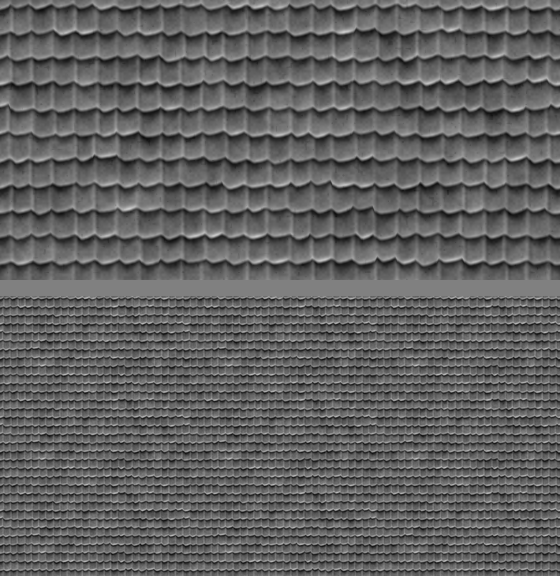
Top: one tile. Bottom: repeated 3 by 3.
Write a Shadertoy shader that draws this texture.

```glsl
// Weathered grey roof tiles in overlapping courses with softly waved lower lips.
// Each course is shaded from its distance to its own lip (highlight) and to the
// lip above (shadow); all hashes and noise wrap, so the surface tiles.

const vec2  TILES = vec2(26.0, 11.0);    // tiles across, courses down
const vec2  ORIGIN = vec2(0.50, 0.71);   // first joint and first lip, in tiles
const float TAU = 6.28319;

const float WAVE = 0.135;                // lip height from sag to crest
const float WAVE_SKEW = 0.35;            // slow rise, quicker fall
const float LIP_JITTER = 0.10;           // uneven laying of single tiles
const float SLIP = 0.09;                 // extra shift of a few slipped tiles
const float SLIP_CHANCE = 0.05;
const float JOINT_JITTER = 0.22;
const float LIP_SOFTNESS = 0.085;
const float LIP_WIDTH = 0.14;
const float LIP_LIGHT = 0.25;
const float SHADOW_WIDTH = 0.25;
const float SHADOW_DEPTH = 0.235;
const float BODY_TOP = 0.345;
const float BODY_BOTTOM = 0.455;
const float JOINT_LIGHT = 0.065;
const float JOINT_DARK = 0.035;
const float TILE_VARIATION = 0.06;
const float STAIN = 0.13;
const float GRAIN = 0.05;
const float PIT_DEPTH = 0.05;

float hash(vec2 p) {
    return fract(sin(dot(p, vec2(127.1, 311.7))) * 43758.5);
}

float bell(float x) {
    return exp(-x * x);
}

// Value noise that repeats after a whole number of cells
float wrapNoise(vec2 uv, vec2 period) {
    vec2 q = uv * period;
    vec2 i = floor(q);
    vec2 f = fract(q);
    f = f * f * (3.0 - 2.0 * f);
    float a = hash(mod(i, period));
    float b = hash(mod(i + vec2(1.0, 0.0), period));
    float c = hash(mod(i + vec2(0.0, 1.0), period));
    float d = hash(mod(i + vec2(1.0, 1.0), period));
    return mix(mix(a, b, f.x), mix(c, d, f.x), f.y);
}

// Horizontal position in a course, with slightly irregular joints
float jointedX(float x, float row) {
    return x + JOINT_JITTER * (wrapNoise(vec2(x, row) / TILES, TILES) - 0.5);
}

float tileHash(float col, float row, float salt) {
    return hash(mod(vec2(col, row), TILES) + salt);
}

// Random value per tile, blended smoothly across the joint
float tileRandom(float x, float row, float salt) {
    float col = floor(x);
    float blend = smoothstep(0.8, 1.0, fract(x));
    return mix(tileHash(col, row, salt), tileHash(col + 1.0, row, salt), blend);
}

// Vertical offset of one tile as it was laid
float laidOffset(float col, float row) {
    float slipped = step(1.0 - SLIP_CHANCE, tileHash(col, row, 17.0));
    return LIP_JITTER * (tileHash(col, row, 3.0) - 0.5) + SLIP * slipped;
}

// Height of the lower lip of a course: sagging tiles, rounded crests at the joints
float lipHeight(float x, float row) {
    float jx = jointedX(x, row);
    float col = floor(jx);
    float phase = TAU * (jx + 0.08);
    float wave = 0.5 * cos(phase + WAVE_SKEW * sin(phase) - WAVE_SKEW * cos(phase) + WAVE_SKEW);
    float laid = mix(laidOffset(col, row), laidOffset(col + 1.0, row),
                     smoothstep(0.86, 1.0, fract(jx)));
    float height = WAVE * mix(0.75, 1.25, tileRandom(jx, row, 23.0));
    float drift = wrapNoise(vec2(x, row) / TILES, vec2(13.0, 11.0)) - 0.5;
    return row + height * wave + laid + 0.07 * drift;
}

// Grey level of one course at p
float courseTone(vec2 p, float row) {
    float above = max(p.y - lipHeight(p.x, row), 0.0);
    float below = max(lipHeight(p.x, row + 1.0) - p.y, 0.0);
    float x = jointedX(p.x, row);
    float sag = 0.5 - 0.5 * cos(TAU * x);

    // Body with a light ridge and faint groove beside each joint
    float tone = mix(BODY_BOTTOM, BODY_TOP, smoothstep(0.0, 0.9, above));
    float joint = x - floor(x + 0.5);
    float jointStrength = 0.3 + 1.2 * tileRandom(x, row, 29.0);
    tone += JOINT_LIGHT * jointStrength * bell((joint + 0.07) / 0.10);
    tone -= JOINT_DARK * jointStrength * bell((joint - 0.10) / 0.08);
    tone += TILE_VARIATION * (tileRandom(x, row, 7.0) - 0.5);

    // Lit lip, and the shadow cast by the course above
    float gleam = tileRandom(x, row, 11.0);
    float lipStrength = mix(0.5, 1.0, sag) * (0.45 + 0.6 * gleam + 0.7 * pow(gleam, 6.0));
    tone += LIP_LIGHT * lipStrength * bell(above / LIP_WIDTH);
    float reach = SHADOW_WIDTH * mix(0.7, 1.1, sag) * mix(0.8, 1.2, tileRandom(x, row, 41.0));
    tone -= SHADOW_DEPTH * bell(below / reach);
    return tone;
}

void mainImage(out vec4 fragColor, in vec2 fragCoord) {
    vec2 uv = fragCoord / iResolution.xy;
    vec2 p = uv * TILES - ORIGIN;

    // Overlap of the two courses that meet at the nearest lip
    float row = floor(p.y + 0.5);
    float over = smoothstep(-LIP_SOFTNESS, LIP_SOFTNESS, p.y - lipHeight(p.x, row));
    float tone = mix(courseTone(p, row - 1.0), courseTone(p, row), over);

    // Stains, grain and small dark pits
    float stain = 0.6 * wrapNoise(uv, vec2(40.0, 20.0)) + 0.4 * wrapNoise(uv, vec2(92.0, 46.0));
    float grain = wrapNoise(uv, vec2(220.0, 110.0));
    float pits = smoothstep(0.86, 1.0, wrapNoise(uv, vec2(150.0, 75.0)));
    tone += STAIN * (stain - 0.5) + GRAIN * (grain - 0.5) - PIT_DEPTH * pits;
    fragColor = vec4(vec3(clamp(tone, 0.0, 1.0)), 1.0);
}
```
